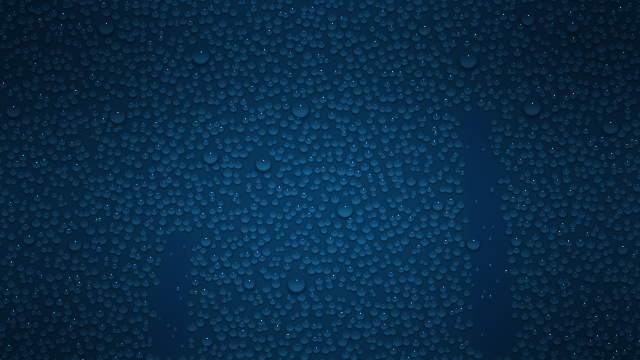
This texture is drawn by a WebGL 1 fragment shader. Its source:

```glsl
precision highp float;
uniform vec2 u_resolution;

#define BEADS vec2(70.0, 40.0)
#define BLOBS vec2(14.0, 8.0)
#define JITTER 0.66
#define BLOB_SHARE 0.20
#define SHADOW 0.34
#define CRESCENT 0.30
#define DEEP vec3(0.016, 0.078, 0.136)
#define LIT vec3(0.034, 0.242, 0.394)
#define SHEEN vec3(0.130, 0.180, 0.180)
#define GLINT vec3(0.55, 0.72, 0.78)
#define ASPECT vec2(1.7778, 1.0)
#define TAU 6.2831853

float hash(vec2 p) {
  return fract(sin(dot(p, vec2(127.1, 311.7))) * 43758.547);
}

vec2 hash2(vec2 p) {
  return vec2(hash(p), hash(p + 71.3));
}

// Wrapping sines bend the rows; the inverse keeps the beads round
float sway(float y) {
  float a = TAU * y / BEADS.y;
  return 0.45 * sin(3.0 * a) + 0.20 * sin(7.0 * a + 1.0);
}

float swell(float x) {
  float a = TAU * x / BEADS.x;
  return 0.70 * sin(4.0 * a + 0.6) + 0.30 * sin(11.0 * a);
}

vec2 bend(vec2 p) {
  p.x += sway(p.y);
  p.y += swell(p.x);
  return p;
}

vec2 unbend(vec2 p) {
  p.y -= swell(p.x);
  p.x -= sway(p.y);
  return p;
}

// Staggered grid: wrapped cell of a bent point, and the bead centre in a nearby cell
vec2 beadId(vec2 b) {
  float row = floor(b.y);
  return mod(vec2(floor(b.x - 0.5 * mod(row, 2.0)), row), BEADS);
}

vec2 beadCentre(vec2 b, vec2 stepTo) {
  float row = floor(b.y) + stepTo.y;
  float shift = 0.5 * mod(row, 2.0);
  vec2 cell = vec2(floor(b.x - shift) + stepTo.x, row);
  vec2 jitter = JITTER * (hash2(mod(cell, BEADS)) - 0.5);
  return unbend(cell + vec2(shift, 0.0) + 0.5 + jitter);
}

// Closest large drop: offset in xy, radius in z
vec3 nearestBlob(vec2 p) {
  vec3 best = vec3(9.0, 9.0, 0.1);
  for (int j = -1; j <= 1; j++) {
    for (int i = -1; i <= 1; i++) {
      vec2 cell = floor(p) + vec2(float(i), float(j));
      vec2 id = mod(cell, BLOBS) + 13.0;
      vec2 offset = p - cell - 0.2 - 0.6 * hash2(id);
      float size = hash(id + 37.0);
      bool closer = dot(offset, offset) < dot(best.xy, best.xy);
      if (hash(id + 5.0) < BLOB_SHARE && closer)
        best = vec3(offset, mix(0.12, 0.21, size * size));
    }
  }
  return best;
}

// Signed distance to a wiped streak that widens downwards
float streak(vec2 uv, vec2 head, vec2 foot, float width) {
  vec2 along = (foot - head) * ASPECT;
  vec2 q = (uv - head) * ASPECT;
  float h = clamp(dot(q, along) / dot(along, along), 0.0, 1.0);
  return length(q - h * along) - width * mix(0.85, 1.2, h);
}

float wiped(vec2 uv) {
  float tall = streak(uv, vec2(0.745, 0.66), vec2(0.773, 0.07), 0.050);
  float low = streak(uv, vec2(0.276, 0.32), vec2(0.264, 0.06), 0.042);
  return min(tall, low);
}

// Lens with a lower crescent, a dark surround heavier below and a glint
vec3 drawDrop(vec3 ground, vec2 offset, float radius, float px, float glint) {
  vec2 n = offset / radius;
  float soft = 0.8 * px / radius;
  float len = length(n);
  float shade = 1.0 - smoothstep(0.75, 1.5, length(n + vec2(0.0, 0.25)));
  float lens = 1.0 - smoothstep(1.0 - soft, 1.0 + soft, len);
  float glow = (1.0 - smoothstep(-0.8, 0.6, n.y)) * (1.0 - 0.35 * smoothstep(0.7, 1.0, len));
  vec3 body = ground * (1.05 + CRESCENT * glow) + SHEEN * glow * ground.b;
  vec3 color = mix(ground * (1.0 - SHADOW * shade), body, lens);
  float spot = length(offset - radius * vec2(0.05, 0.42));
  return color + GLINT * glint * (1.0 - smoothstep(0.2 * px, 1.0 * px, spot));
}

void main() {
  vec2 uv = gl_FragCoord.xy / u_resolution;

  // Periodic pool of light
  vec2 wave = cos(TAU * (uv - vec2(0.49, 0.43)));
  float light = 0.5 + 0.28 * wave.x + 0.18 * wave.y + 0.04 * wave.x * wave.y;
  vec3 color = mix(DEEP, LIT, light);
  float clean = 1.0 - smoothstep(-0.02, 0.01, wiped(uv));
  color *= mix(vec3(0.98), vec3(0.84, 0.92, 1.02), clean);

  // Nearest small bead
  vec2 p = uv * BEADS;
  vec2 bent = bend(p);
  vec2 centre = p + 9.0;
  for (int j = -1; j <= 1; j++) {
    for (int i = -1; i <= 1; i++) {
      vec2 c = beadCentre(bent, vec2(float(i), float(j)));
      if (distance(p, c) < distance(p, centre)) centre = c;
    }
  }

  // Its radius is limited by the closest neighbour
  vec2 home = bend(centre);
  float gap = 1.0;
  for (int j = -1; j <= 1; j++) {
    for (int i = -1; i <= 1; i++) {
      float d = distance(centre, beadCentre(home, vec2(float(i), float(j))));
      if (d > 0.01) gap = min(gap, d);
    }
  }
  vec2 id = beadId(home);
  float radius = (0.42 * gap + 0.12) * mix(0.78, 1.08, hash(id + 19.0));

  // Beads vanish around large drops and shrink inside streaks
  vec3 around = nearestBlob(centre / BEADS * BLOBS);
  float room = length(around.xy - vec2(0.0, 0.04)) - around.z * 1.15 - 0.06;
  if (wiped(fract(centre / BEADS)) < 0.0) radius *= 0.55 * step(0.84, hash(id + 43.0));
  if (room > 0.0 && radius > 0.02) {
    float sparkle = 0.14 + 0.80 * pow(hash(id + 29.0), 7.0);
    color = drawDrop(color, p - centre, radius, BEADS.y / u_resolution.y, sparkle);
  }

  // Large drops
  vec3 blob = nearestBlob(uv * BLOBS);
  color = drawDrop(color, blob.xy, blob.z, BLOBS.y / u_resolution.y, 0.8);
  gl_FragColor = vec4(color, 1.0);
}
```
